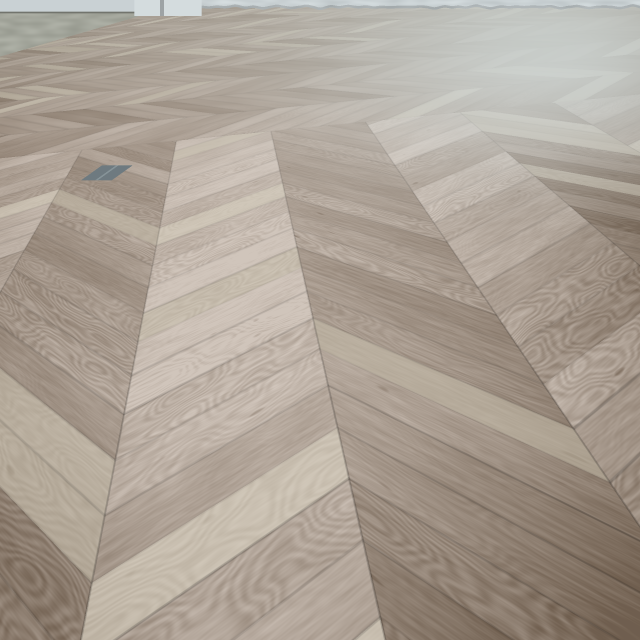
Reproduce this texture procedurally as a Shadertoy shader.

```glsl
const vec2 VANISH = vec2(0.345, -0.143);  // where the column seams converge
const float TILT = 0.10;                  // slope of the horizon
const float COLUMN = 0.415;               // column width on the floor
const float SEAM_START = -0.195;          // floor position of a column seam
const float FAR_EDGE = 2.81;              // depth where the pattern turns
const float RUN = 0.307;                  // depth covered by one slanted plank
const float SKEW = 0.069;                 // lean of the rows per column
const float NEAR_PITCH = 0.1075;
const float FAR_PITCH = 0.145;
const float SEAM_WIDTH = 0.002;
const float JOINT_WIDTH = 0.010;
const int SAMPLES = 3;                    // per axis

const vec3 DARK_OAK = vec3(0.47, 0.405, 0.345);
const vec3 PALE_OAK = vec3(0.80, 0.755, 0.715);
const vec3 CREAM = vec3(0.81, 0.78, 0.71);
const vec3 DAYLIGHT = vec3(0.85, 0.88, 0.88);
const vec3 PLASTER = vec3(0.79, 0.82, 0.83);
const vec3 SCREED = vec3(0.64, 0.65, 0.61);
const vec3 VENT = vec3(0.43, 0.48, 0.50);

float hash(vec2 p) {
    return fract(sin(dot(p, vec2(127.1, 311.7))) * 43758.5);
}

vec2 gradient(vec2 cell) {
    float angle = 6.2832 * hash(cell);
    return vec2(cos(angle), sin(angle));
}

float noise(vec2 p) {
    vec2 i = floor(p), f = fract(p);
    vec2 u = f * f * f * (f * (f * 6.0 - 15.0) + 10.0);
    vec2 e = vec2(1.0, 0.0);
    float low = mix(dot(gradient(i), f), dot(gradient(i + e), f - e), u.x);
    float high = mix(dot(gradient(i + e.yx), f - e.yx), dot(gradient(i + 1.0), f - 1.0), u.x);
    return mix(low, high, u.y);
}

// Coverage of a thin line, fading when narrower than a pixel
float line(float dist, float width, float pixel) {
    return (1.0 - smoothstep(width, width + pixel, dist)) * min(1.0, 2.0 * width / pixel + 0.15);
}

float edgeDistance(float x) {
    return 0.5 - abs(fract(x) - 0.5);
}

// Grain tone: fine streaks, arched rings and small knots
float grain(vec2 p, float seed, float pixel) {
    vec2 q = p + seed * vec2(37.0, 91.0);
    float streak = noise(q * vec2(5.0, 11.0)) + 0.7 * noise(q * vec2(14.0, 32.0));
    float figure = noise(q * vec2(2.2, 1.1)) + 0.15 * noise(q * vec2(7.0, 3.0));
    float rings = sin(55.0 * figure + 9.0 * p.y);
    float knot = smoothstep(0.48, 0.62, noise(q * vec2(7.0, 4.0)));
    float strength = mix(0.02, 0.11, smoothstep(0.35, 0.95, fract(seed * 7.3)));
    float detail = 1.0 - smoothstep(0.05, 0.22, pixel);
    return detail * (0.17 * streak + strength * rings - 0.28 * knot) + 0.12 * figure;
}

vec3 chevronFloor(vec2 q, float pixel) {
    // Perspective: lateral position and inverse depth
    float d = q.y - VANISH.y + TILT * (q.x - VANISH.x);
    float depth = 1.0 / d;
    float lateral = (q.x - VANISH.x) * depth;
    bool isFar = depth > FAR_EDGE;

    // Columns run away from the viewer, then across behind the far edge
    float column = isFar ? (depth - FAR_EDGE) / RUN : (lateral - SEAM_START) / COLUMN;
    float zigzag = 1.0 - abs(mod(column, 2.0) - 1.0);
    float row = isFar ? (lateral - COLUMN * zigzag) / FAR_PITCH
                      : (depth + SKEW * column - RUN * zigzag) / NEAR_PITCH;
    float columnPixel = pixel * (isFar ? depth * depth / RUN : depth / COLUMN);
    float rowPixel = pixel * (isFar ? (depth + 1.35 * depth * depth) / FAR_PITCH
                                    : (depth * depth + 0.74 * depth) / NEAR_PITCH);
    vec2 plank = vec2(floor(column) + (isFar ? 40.0 : 0.0), floor(row));
    float seed = hash(plank);

    // Tone by column, side falloff, plank and grain
    float side = q.x - 0.40;
    float parity = 1.0 - 2.0 * mod(floor(column), 2.0);
    float tone = 0.75 + parity * (isFar ? 0.05 : 0.14) - 1.45 * side * side;
    tone -= isFar ? 0.10 : 0.16 * smoothstep(0.6, 1.0, q.y);
    tone += (seed - 0.5) * 0.32 + grain(vec2(fract(column), row), seed, rowPixel);
    vec3 color = mix(DARK_OAK, PALE_OAK, clamp(tone, -0.1, 1.05));
    color = mix(color, CREAM, 0.55 * step(0.88, hash(plank + 17.0)));

    // Joints between planks and seams between columns
    float joint = line(edgeDistance(row), JOINT_WIDTH, rowPixel);
    color *= 1.0 - joint * mix(0.06, 0.24, hash(vec2(plank.x, floor(row + 0.5))));
    color *= 1.0 - 0.2 * line(edgeDistance(column), SEAM_WIDTH, columnPixel);

    // Daylight washing the far right and greying the distance
    vec2 g = (q - vec2(0.87, 0.07)) / vec2(0.38, 0.19);
    color = mix(color, DAYLIGHT, 0.88 * exp(-dot(g, g)));
    return mix(color, SCREED, 0.25 * smoothstep(0.25, 0.0, q.y));
}

vec3 scene(vec2 q, float pixel) {
    vec3 color = chevronFloor(q, pixel);

    // Floor vent
    vec2 v = q - vec2(0.167, 0.270);
    v.x += 1.4 * v.y;
    vec2 inside = step(abs(v), vec2(0.024, 0.0118));
    color = mix(color, VENT + 0.1 * step(abs(v.x), 0.002), inside.x * inside.y);

    // Bare screed and skirting at the left, ragged plaster at the right
    float border = q.x < 0.215 ? mix(0.0885, 0.026, q.x / 0.215)
                               : 0.013 + 0.006 * noise(vec2(q.x * 45.0, 3.0));
    if (q.y < border) {
        color = q.x < 0.215 ? SCREED : PLASTER;
        color += 0.08 * noise(q * vec2(30.0, 120.0));
        if (q.x < 0.215 && q.y < 0.021) color = mix(PLASTER, SCREED * 0.7, step(0.018, q.y));
        if (q.x > 0.215 && q.y > border - 0.004) color *= 0.85;
    }
    // Pillars
    if (q.x > 0.21 && q.x < 0.315 && q.y < 0.025)
        color = PLASTER * (abs(q.x - 0.253) < 0.003 ? 0.78 : 1.05);
    return color;
}

void mainImage(out vec4 fragColor, in vec2 fragCoord) {
    vec3 sum = vec3(0.0);
    for (int i = 0; i < SAMPLES * SAMPLES; i++) {
        vec2 offset = (vec2(i % SAMPLES, i / SAMPLES) + 0.5) / float(SAMPLES) - 0.5;
        vec2 uv = (fragCoord + offset) / iResolution.xy;
        sum += scene(vec2(uv.x, 1.0 - uv.y), 1.0 / iResolution.y);
    }
    fragColor = vec4(sum / float(SAMPLES * SAMPLES), 1.0);
}
```
